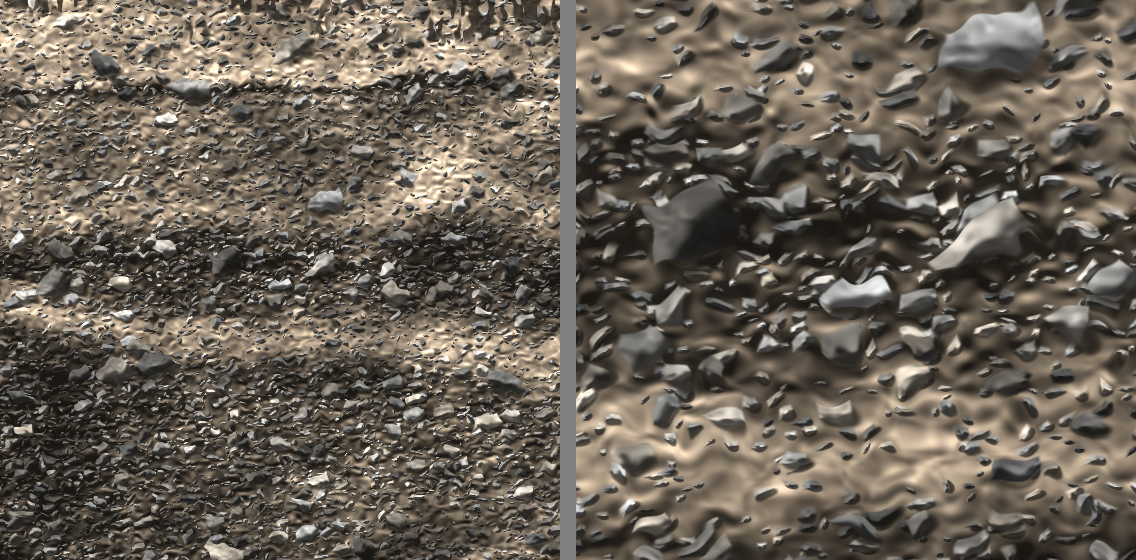
Left, the full canvas; right, a detail of the centre.
A three.js fragment shader for this texture:

```glsl
varying vec2 vUv;

#define SHADOW_COLOR vec3(0.135, 0.12, 0.10)
#define EARTH_COLOR vec3(0.72, 0.645, 0.555)
#define WARM_STONE vec3(0.98, 0.92, 0.83)
#define COOL_STONE vec3(0.89, 0.90, 0.90)
#define EDGE_SOFTNESS 0.0016
#define RELIEF 0.62
#define STONE_COVER 0.85
#define SHADOW_STRENGTH 0.75
#define BROAD_CONTRAST 0.75

float hash(vec2 p) {
  return fract(sin(dot(p, vec2(127.1, 311.7))) * 43758.5453);
}

float noise(vec2 p) {
  vec2 i = floor(p), f = fract(p);
  f = f * f * (3.0 - 2.0 * f);
  return mix(mix(hash(i), hash(i + vec2(1.0, 0.0)), f.x),
             mix(hash(i + vec2(0.0, 1.0)), hash(i + 1.0), f.x), f.y);
}

float bump(float x, float width) {
  return exp(-x * x / (width * width));
}

// Share of bare, sunlit earth: terraces, banks and a diagonal slide
float bareEarth(vec2 uv) {
  float y = uv.y + 0.06 * (noise(uv * vec2(5.0, 9.0)) - 0.5)
                 + 0.03 * (noise(uv * 22.0) - 0.5);
  float terrace = smoothstep(0.835, 0.86, y);
  float earth = mix(0.16, 0.48, smoothstep(0.52, 0.62, y));
  earth = mix(earth, 0.86, terrace);
  earth += 0.65 * bump(y - 0.45 + 0.1 * uv.x, 0.045);
  earth += 0.22 * bump(y - 0.63, 0.05);
  float slide = bump(y - 0.56 - 0.7 * (uv.x - 0.62), 0.06);
  earth += 0.35 * slide * smoothstep(0.58, 0.68, uv.x) * (1.0 - terrace);
  earth += 0.35 * smoothstep(0.35, 0.0, y) * uv.x;
  earth -= 0.2 * bump(y - 0.22, 0.13) * smoothstep(0.4, 0.0, uv.x);
  earth -= 0.2 * bump(y - 0.54, 0.045);
  earth -= 0.5 * bump(y - 0.835, 0.012);
  return clamp(earth, 0.0, 1.0);
}

// Angular outline from five jittered half-planes
float stoneDistance(vec2 d, vec2 id) {
  float dist = 0.0;
  for (int k = 0; k < 5; k++) {
    float n = float(k);
    float a = 1.2566 * n + 0.9 * hash(id + n * 3.7);
    float reach = 0.85 + 0.5 * hash(id + n * 5.3 + 11.0);
    dist = max(dist, dot(d, vec2(cos(a), sin(a))) * reach);
  }
  return mix(dist, length(d), 0.15);
}

// One size of scattered stones, painted from back to front
void scatterStones(inout vec3 color, vec2 uv, float cells, float cover) {
  vec2 grid = vec2(cells, cells * 1.5);
  vec2 p = uv * grid;
  float soft = EDGE_SOFTNESS * cells;
  for (int j = 1; j >= -1; j--) {
    for (int i = -1; i <= 1; i++) {
      vec2 id = floor(p) + vec2(float(i), float(j));
      vec2 seed = id + cells;
      float density = cover * mix(1.0, 0.3, bareEarth((id + 0.5) / grid));
      density += 0.25 * cover * smoothstep(0.9, 0.95, id.y / grid.y);
      if (hash(seed) > density) continue;

      vec2 jitter = vec2(hash(seed + 17.3), hash(seed + 41.9));
      vec2 d = (p - id - 0.15 - 0.7 * jitter) / vec2(1.0, 1.5);
      float tilt = 1.1 * (hash(seed + 5.1) - 0.4);
      float c = cos(tilt), s = sin(tilt);
      d = vec2(c * d.x + s * d.y, c * d.y - s * d.x);
      d.y *= 1.3 + 0.8 * hash(seed + 29.7);

      float size = hash(seed + 63.1);
      float radius = mix(0.22, 0.5, size * size);
      float shade = length(d + vec2(-0.15, 0.5) * radius);
      float shadow = 1.0 - smoothstep(radius * 0.75, radius * 1.25, shade);
      color = mix(color, SHADOW_COLOR, SHADOW_STRENGTH * shadow);

      // Bright upper facet, dull underside, split by a ragged ridge
      vec2 n = d / radius;
      float ridge = 0.7 * (noise(n * 2.0 + seed * 7.0) - 0.5);
      float lit = smoothstep(-0.45, 0.15, n.y - 0.3 * n.x + ridge);
      float tone = hash(seed + 83.9);
      float bright = mix(0.42, 1.0, tone);
      vec3 tint = mix(WARM_STONE, COOL_STONE, hash(seed + 97.7));
      vec3 face = tint * bright * mix(0.34, 1.0, lit) * (0.9 + 0.4 * ridge);
      float dist = stoneDistance(d, seed);
      float body = 1.0 - smoothstep(radius - soft, radius + soft, dist);
      color = mix(color, face, body);
    }
  }
}

void main() {
  vec2 warp = vec2(noise(vUv * 70.0), noise(vUv * 70.0 + 9.0)) - 0.5;
  vec2 uv = vUv + 0.009 * warp;

  // Gritty ground with relief lit from above
  float earth = bareEarth(uv);
  vec2 q = uv * vec2(85.0, 145.0);
  float relief = noise(q) - noise(q + vec2(-0.3, 0.9));
  float patches = noise(q * 0.45 + 31.0) - 0.5;
  float rough = RELIEF * mix(1.0, 0.65, earth);
  float level = mix(0.08, 0.95, earth) + rough * relief + 0.4 * patches;
  vec3 color = mix(SHADOW_COLOR, EARTH_COLOR, clamp(level, 0.0, 1.3));

  // Stones from grit to boulders
  scatterStones(color, uv, 82.0, STONE_COVER * 0.75);
  scatterStones(color, uv, 46.0, STONE_COVER * 0.62);
  scatterStones(color, uv, 25.0, STONE_COVER * 0.5);
  scatterStones(color, uv, 13.0, STONE_COVER * 0.22);

  // Broad pools of light and shade across ground and stones
  float pools = 0.55 * noise(uv * vec2(9.0, 15.0) + 3.0)
              + 0.45 * noise(uv * vec2(21.0, 34.0) + 8.0) - 0.5;
  color *= 1.0 + BROAD_CONTRAST * (1.3 * pools + 0.45 * (earth - 0.4));

  // Dry dark tufts along the upper terrace
  float clump = smoothstep(0.55, 0.75, noise(vUv * vec2(14.0, 18.0) + 4.0));
  float blades = smoothstep(0.3, 0.6, noise(uv * vec2(150.0, 45.0)));
  float tufts = clump * blades * smoothstep(0.86, 0.95, vUv.y);
  color = mix(color, SHADOW_COLOR * 1.3, 0.85 * tufts);

  // Fine surface grain
  float grain = noise(uv * vec2(170.0, 240.0)) - 0.5;
  color *= 1.0 + 0.32 * grain + 0.2 * relief;
  color = max(color, SHADOW_COLOR * 0.75);
  gl_FragColor = vec4(clamp(color, 0.0, 1.0), 1.0);
}
```
